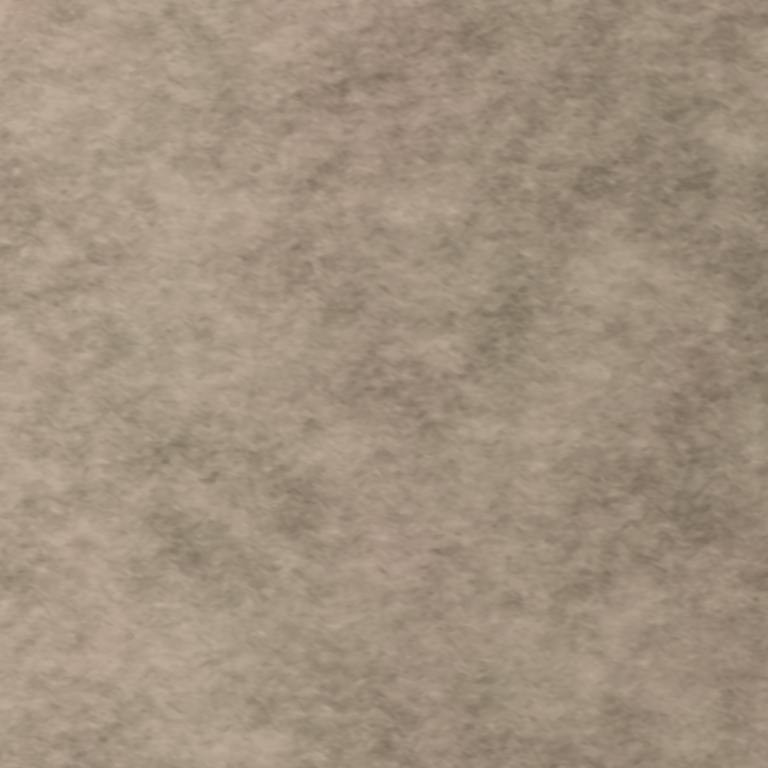
Give the GLSL for this texture, as a WebGL 2 fragment shader.

```glsl
#version 300 es
precision highp float;
// Weathered beige stone: soft cloudy blotches under a fine, horizontally drawn grain.
// Every layer is cellular noise: soft spots of random tone scattered in a grid,
// summed over octaves and bent by layered sines, over a slow fall of light.

uniform vec2 u_resolution;
out vec4 fragColor;

const vec3 MID_STONE = vec3(0.634, 0.571, 0.500);
const vec3 TONE_STEP = vec3(0.055, 0.050, 0.050);
const vec3 WARM_STEP = vec3(0.008, -0.003, 0.002);

// Three random values in 0..1 for one cell
vec3 hash3(vec2 cell) {
  vec3 p = fract(cell.xyx * vec3(0.1031, 0.1030, 0.0973));
  p += dot(p, p.yxz + 33.33);
  return fract((p.xxy + p.yzz) * p.zyx);
}

// Cellular noise: overlapping round spots, lighter or darker, centred on zero
float spots(vec2 p) {
  vec2 cell = floor(p);
  vec2 local = p - cell;
  float sum = 0.0;
  for (int y = -1; y <= 1; y++) {
    for (int x = -1; x <= 1; x++) {
      vec2 offset = vec2(x, y);
      vec3 rnd = hash3(cell + offset + 100.0);
      vec2 d = offset + rnd.xy - local;
      float falloff = max(0.0, 1.0 - dot(d, d));
      sum += (2.0 * rnd.z - 1.0) * falloff * falloff;
    }
  }
  return sum;
}

// Octaves of spots, each turned slightly so that the grids do not line up
float layeredSpots(vec2 p, vec2 scale, float growth, float gain, int octaves) {
  float sum = 0.0;
  float weight = 1.0;
  for (int i = 0; i < octaves; i++) {
    float turn = 0.13 * float(i) - 0.1;
    mat2 tilt = mat2(cos(turn), sin(turn), -sin(turn), cos(turn));
    sum += weight * spots(tilt * p * scale + 17.3 * float(i));
    scale *= growth;
    weight *= gain;
  }
  return sum;
}

// Layered sines that bend the coordinates
vec2 bend(vec2 p, float frequency, float amount) {
  vec2 wave = sin(p.yx * frequency + vec2(0.7, 2.1));
  wave += 0.5 * sin(p.yx * frequency * 2.3 + p * frequency + vec2(4.0, 1.3));
  return p + amount * wave;
}

// Slow fall of light from the upper left to the lower right
float lightFall(vec2 uv) {
  return 0.92 - 1.65 * smoothstep(-0.25, 1.1, uv.x) + 0.3 * (uv.y - 0.5);
}

void main() {
  vec2 uv = gl_FragCoord.xy / u_resolution;
  vec2 bent = bend(uv, 19.0, 0.012);

  // Cloudy blotches, from broad to small
  float blotch = 0.68 * layeredSpots(bent + 3.1, vec2(5.0, 6.5), 2.2, 0.88, 3);

  // Fine grain drawn out sideways, rougher where the stone is dark
  vec2 grainPos = bend(uv, 70.0, 0.002);
  float grain = 0.56 * layeredSpots(grainPos + 1.7, vec2(42.0, 74.0), 1.75, 0.92, 3);
  grain *= 1.0 - 0.3 * clamp(blotch, -1.0, 1.0);

  // Sparse dark flecks
  float fleck = smoothstep(0.55, 1.1, spots(grainPos * vec2(75.0, 125.0) + 51.0));

  float tone = lightFall(uv) + blotch + grain - 0.6 * fleck;
  float warmth = spots(bent * 4.0 + 29.0) + 0.6 * spots(bent * vec2(14.0, 18.0) + 63.0);

  vec3 color = MID_STONE + TONE_STEP * clamp(tone, -2.6, 1.9) + WARM_STEP * warmth;
  fragColor = vec4(color, 1.0);
}
```
